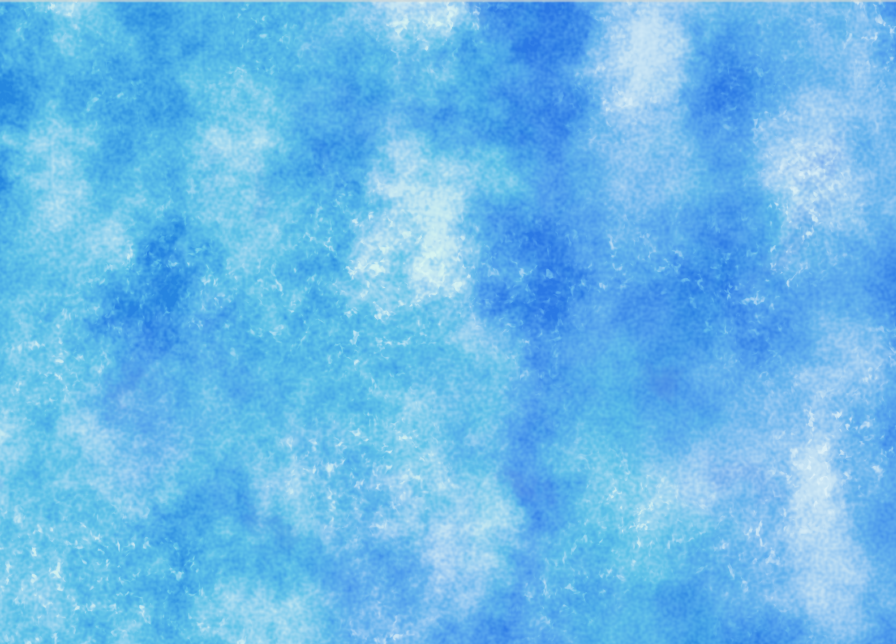
Write a Shadertoy shader that draws this texture.

```glsl
vec2 randomGradient(vec2 cell) {
    vec3 h = fract(vec3(cell.xyx) * vec3(0.1031, 0.1030, 0.0973));
    h += dot(h, h.yzx + 33.33);
    float angle = 6.2832 * fract((h.x + h.y) * h.z);
    return vec2(cos(angle), sin(angle));
}

float gradientNoise(vec2 p) {
    vec2 i = floor(p), f = p - i;
    vec2 u = f * f * f * (f * (f * 6.0 - 15.0) + 10.0);
    vec2 e = vec2(0.0, 1.0);
    float a = dot(randomGradient(i), f);
    float b = dot(randomGradient(i + e.yx), f - e.yx);
    float c = dot(randomGradient(i + e.xy), f - e.xy);
    float d = dot(randomGradient(i + e.yy), f - e.yy);
    return mix(mix(a, b, u.x), mix(c, d, u.x), u.y);
}

float fbm(vec2 p, int octaves, float gain) {
    float sum = 0.0, amplitude = 0.5;
    for (int i = 0; i < octaves; i++) {
        sum += amplitude * gradientNoise(p);
        p = mat2(0.8, 0.6, -0.6, 0.8) * p * 2.03 + 17.3;
        amplitude *= gain;
    }
    return sum;
}

float ramp(float lo, float hi, float v) {
    return clamp((v - lo) / (hi - lo), 0.0, 1.0);
}

vec3 washColor(float v) {
    vec3 c = mix(vec3(0.17, 0.51, 0.88), vec3(0.31, 0.65, 0.91), ramp(0.00, 0.24, v));
    c = mix(c, vec3(0.40, 0.74, 0.915), ramp(0.24, 0.42, v));
    c = mix(c, vec3(0.59, 0.81, 0.94), ramp(0.42, 0.60, v));
    c = mix(c, vec3(0.74, 0.88, 0.95), ramp(0.60, 0.76, v));
    return mix(c, vec3(0.86, 0.95, 0.97), ramp(0.76, 1.05, v));
}

void mainImage(out vec4 fragColor, in vec2 fragCoord) {
    vec2 p = fragCoord / iResolution.y;
    float across = fragCoord.x / iResolution.x;

    // Ragged edges, calmer on the right
    float rough = mix(1.0, 0.65, smoothstep(0.5, 0.7, across));
    vec2 warp = vec2(fbm(p * 8.0, 5, 0.62), fbm(p * 8.0 + 41.0, 5, 0.62));
    vec2 q = p + 0.15 * rough * warp;

    // Pale clouds, loosely gathered in upright columns
    float columns = cos(6.2832 * (q.x - 0.11 + 0.14 * gradientNoise(p * 2.2 + 5.0)) / 0.30);
    float clouds = gradientNoise(q * vec2(4.6, 3.3) + 11.7);
    float puffs = gradientNoise(q * vec2(8.5, 6.5) + 31.0);
    float tone = 0.405 + 0.11 * columns + 0.50 * clouds + 0.26 * puffs;

    // Deep blue channel right of the middle
    float channel = exp(-pow((q.x - 0.83 + 0.08 * gradientNoise(p * 3.0)) / 0.06, 2.0));
    tone = mix(tone, 0.17 + 0.35 * puffs, 0.65 * channel);

    // Sponge mottling, patchy dabs and paper grain
    float patchy = smoothstep(-0.25, 0.35, gradientNoise(p * 4.5 + 61.0));
    tone += 0.34 * rough * fbm(p * 20.0 + 3.0, 4, 0.75);
    float dabs = fbm(p * vec2(48.0, 42.0) + warp, 3, 0.7);
    tone += patchy * (0.22 * dabs + 0.28 * smoothstep(0.10, 0.42, dabs));
    tone += 0.13 * gradientNoise(p * 150.0);

    // Cyan on the left, azure on the right
    vec3 color = washColor(tone);
    float hue = smoothstep(0.25, 0.85, across + 0.9 * gradientNoise(p * 2.3 + 8.0) + 0.5 * warp.x);
    hue = max(hue, channel);
    float shade = 1.0 - smoothstep(0.35, 0.85, tone);
    color += mix(vec3(-0.02, 0.025, -0.005), vec3(0.0, -0.035, 0.015), hue) * (0.3 + 0.7 * shade);

    // Faint mint highlights and violet stains
    float mint = smoothstep(0.65, 0.95, tone) * (1.0 - hue);
    color = mix(color, vec3(0.82, 0.96, 0.92), 0.45 * mint);
    float stain = smoothstep(0.32, 0.60, gradientNoise(q * 6.0 + 90.0)) * shade;
    color = mix(color, vec3(0.27, 0.45, 0.88), 0.5 * stain);

    // Pale paper edge along the top
    color = mix(color, vec3(0.82, 0.84, 0.83), 0.7 * smoothstep(0.995, 0.999, p.y));
    fragColor = vec4(clamp(color, 0.0, 1.0), 1.0);
}
```
